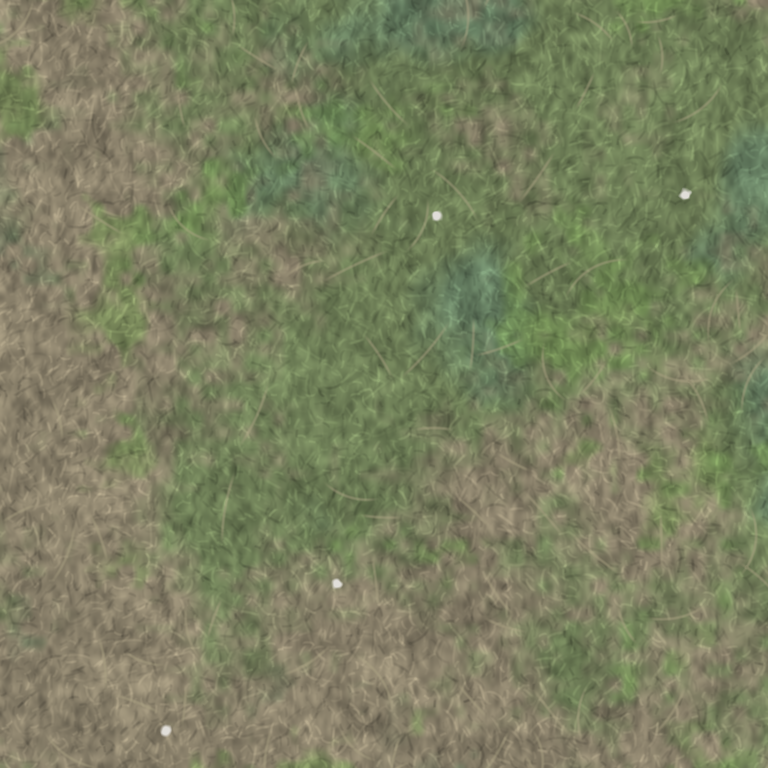
This texture is drawn by a Shadertoy shader. Its source:

```glsl
// Rough meadow turf seen from above: green and dry patches, short blades, pale stalks, tiny flowers.

const vec3 DRY_STRAW = vec3(0.532, 0.496, 0.412);
const vec3 FRESH_GREEN = vec3(0.425, 0.488, 0.335);
const vec3 COOL_GREEN = vec3(0.390, 0.485, 0.375);
const vec3 LEAF_GREEN = vec3(0.430, 0.550, 0.310);
const vec3 PALE_STALK = vec3(0.680, 0.645, 0.520);
const vec3 FLOWER_WHITE = vec3(0.880, 0.870, 0.850);

float hash(vec2 p) {
    return fract(sin(dot(p, vec2(127.1, 311.7))) * 43758.5453);
}

float noise(vec2 p) {
    vec2 i = floor(p);
    vec2 f = fract(p);
    vec2 u = f * f * (3.0 - 2.0 * f);
    float low = mix(hash(i), hash(i + vec2(1.0, 0.0)), u.x);
    float high = mix(hash(i + vec2(0.0, 1.0)), hash(i + vec2(1.0, 1.0)), u.x);
    return mix(low, high, u.y);
}

float fbm(vec2 p) {
    float sum = 0.0;
    float amplitude = 0.5;
    for (int i = 0; i < 4; i++) {
        sum += amplitude * noise(p);
        p = mat2(1.6, 1.2, -1.2, 1.6) * p + 7.3;
        amplitude *= 0.5;
    }
    return sum / 0.9375;
}

// Soft mask of one bent blade centred on the origin, fading to its tips
float blade(vec2 p, float angle, float halfLength, float width, float bend) {
    float c = cos(angle);
    float s = sin(angle);
    vec2 q = vec2(c * p.x + s * p.y, c * p.y - s * p.x);
    q.x += bend * q.y * q.y;
    float across = 1.0 - smoothstep(0.0, width, abs(q.x));
    float along = 1.0 - smoothstep(0.5 * halfLength, halfLength, abs(q.y));
    return across * along;
}

// Scattered blades, one per cell: x is signed light and shade, y is coverage
vec2 bladeLayer(vec2 uv, float cells, float width, float density, float seed) {
    vec2 p = uv * cells;
    vec2 cell = floor(p);
    vec2 result = vec2(0.0);
    for (int y = -1; y <= 1; y++) {
        for (int x = -1; x <= 1; x++) {
            vec2 id = cell + vec2(x, y);
            vec2 key = id + seed;
            vec2 centre = id + 0.2 + 0.6 * vec2(hash(key), hash(key + 17.7));
            float lean = 2.4 * (noise(id / cells * 7.0 + seed) - 0.5);
            float angle = lean + 2.2 * (hash(key + 31.3) - 0.5);
            float halfLength = mix(0.5, 1.0, hash(key + 47.9));
            float bend = 0.8 * (hash(key + 59.1) - 0.5);
            float present = step(hash(key + 71.5), density);
            float mask = present * blade(p - centre, angle, halfLength, width, bend);
            result += mask * vec2(2.0 * hash(key + 83.2) - 0.9, 1.0);
        }
    }
    return result;
}

// Rare small blossoms with slightly irregular outlines
float flowers(vec2 uv, float cells, float radius, float density) {
    vec2 p = uv * cells;
    vec2 id = floor(p);
    vec2 centre = 0.25 + 0.5 * vec2(hash(id + 5.1), hash(id + 9.4));
    float d = length(fract(p) - centre) / cells;
    d += 0.004 * (noise(uv * 180.0) - 0.5);
    return step(hash(id + 23.6), density) * (1.0 - smoothstep(0.4 * radius, radius, d));
}

// Broad patches of dry, fresh, cool and leafy growth
vec3 groundColor(vec2 uv) {
    float patches = fbm(uv * 4.0 + 3.7);
    float tufts = noise(uv * 55.0 + 11.0) - 0.5;
    float greenness = smoothstep(0.32, 0.66, patches + 0.22 * tufts);
    float coolness = smoothstep(0.52, 0.75, fbm(uv * 5.0 + 41.0));
    float leafiness = smoothstep(0.64, 0.80, fbm(uv * 7.0 + 67.0) + 0.15 * tufts);
    vec3 green = mix(FRESH_GREEN, COOL_GREEN, coolness);
    vec3 color = mix(DRY_STRAW, green, greenness);
    return mix(color, LEAF_GREEN, 0.6 * leafiness);
}

// Blurred mottling, drawn out a little along the upright direction
float grain(vec2 uv) {
    float clumps = 0.16 * (noise(uv * 38.0 + 2.0) - 0.5);
    float flecks = 0.24 * (noise(uv * vec2(105.0, 80.0) + 13.0) - 0.5);
    float streaks = 0.18 * (noise(uv * vec2(170.0, 85.0) + 29.0) - 0.5);
    float shade = 0.18 * (fbm(uv * 9.0 + 53.0) - 0.5);
    return clumps + flecks + streaks + shade;
}

void mainImage(out vec4 fragColor, in vec2 fragCoord) {
    vec2 uv = fragCoord / iResolution.y;
    vec3 color = groundColor(uv);

    // Light and dark blades at three sizes
    float light = grain(uv);
    light += 0.13 * bladeLayer(uv, 100.0, 0.30, 0.8, 3.0).x;
    light += 0.15 * bladeLayer(uv, 66.0, 0.22, 0.8, 101.0).x;
    light += 0.12 * bladeLayer(uv, 38.0, 0.12, 0.6, 211.0).x;
    color *= 1.0 + clamp(light, -0.32, 0.36);

    // Long dry stalks and blossoms
    float stalks = bladeLayer(uv, 19.0, 0.065, 0.22, 307.0).y;
    color = mix(color, PALE_STALK, 0.45 * min(stalks, 1.0));
    color = mix(color, FLOWER_WHITE, flowers(uv, 6.0, 0.009, 0.06));

    fragColor = vec4(color, 1.0);
}
```
